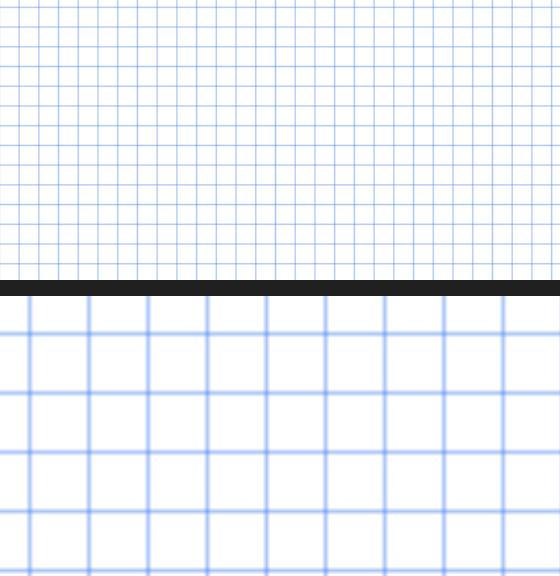
Top, the full canvas; bottom, a detail of the centre.
Write a Shadertoy shader that draws this pattern.

```glsl
// Graph paper: a square grid of thin translucent blue lines on white.

// Distance to the nearest grid line on each axis
vec2 gridDistance(vec2 p, vec2 origin, float period) {
    return abs(fract((p - origin) / period + 0.5) - 0.5) * period;
}

void mainImage(out vec4 fragColor, in vec2 fragCoord) {
    // Canvas units: the height is 1
    vec2 p = fragCoord / iResolution.y;
    float pixel = 1.0 / iResolution.y;

    // Soft line profile, never narrower than a pixel; ink amount is conserved
    float halfWidth = max(0.0047, pixel);
    vec2 dist = gridDistance(p, vec2(0.0682, 0.0581), 0.07044);
    vec2 ink = 0.445 * (0.0047 / halfWidth) * clamp(1.0 - dist / halfWidth, 0.0, 1.0);

    // Crossings darken where the two translucent strokes overlap
    float coverage = 1.0 - (1.0 - ink.x) * (1.0 - ink.y);
    vec3 color = mix(vec3(1.0), vec3(0.25, 0.49, 0.936), coverage);
    fragColor = vec4(color, 1.0);
}
```
